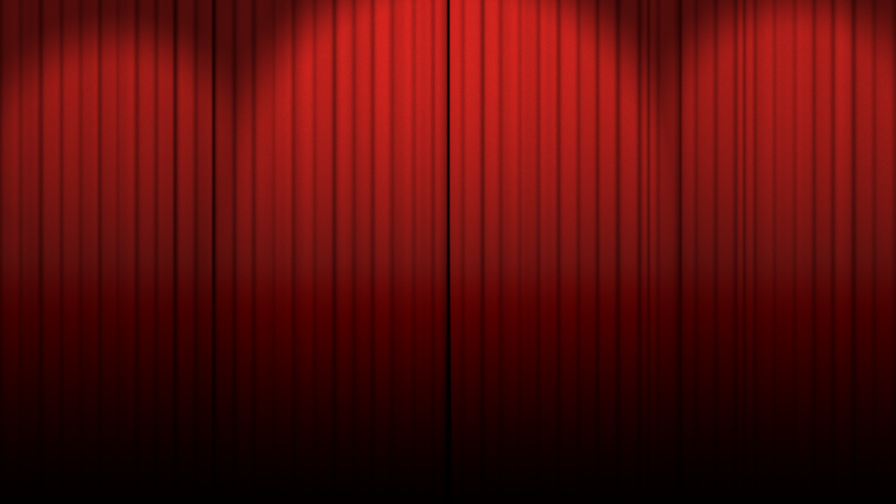
This background is drawn by a WebGL 2 fragment shader. Its source:

```glsl
#version 300 es
precision highp float;
// Draws a red pleated stage curtain lit by three soft spotlights, fading to black at the floor.

uniform vec2 u_resolution;
out vec4 fragColor;

// Lengths are in canvas heights; x is zero at the middle, y is zero at the floor.
const float FOLD_WIDTH = 0.0389;
const float FOLD_DEPTH = 0.34;
const float LEFT_PHASE = 0.167;
const float RIGHT_PHASE = 0.333;
const float SPOT_SOFTNESS = 0.07;
const float SPOT_FALLOFF = 0.16;
const float AMBIENT_TOP = 0.38;
const float AMBIENT_LOW = 0.76;
const float PEAK_RED = 0.81;
const float WARMTH = 0.17;
const float GRAIN = 0.05;
const float SEAM_X = 0.001;

// Spotlights: centre x, centre y, radius, brightness
const vec4 SPOTS[3] = vec4[3](
  vec4(-0.657, 0.653, 0.271, 0.80),
  vec4(0.009, 0.620, 0.440, 1.00),
  vec4(0.685, 0.727, 0.266, 0.87));

// Deep creases: x, strength
const vec2 CREASES[5] = vec2[5](
  vec2(-0.542, 0.35), vec2(-0.465, 0.65), vec2(0.398, 0.35),
  vec2(0.461, 0.45), vec2(0.588, 0.30));

float hash(vec2 p) {
  vec3 q = fract(vec3(p.xyx) * 0.1031);
  q += dot(q, q.yzx + 33.33);
  return fract((q.x + q.y) * q.z);
}

// Smooth noise along one axis
float noise(float x, float seed) {
  float i = floor(x);
  float f = fract(x);
  return mix(hash(vec2(i, seed)), hash(vec2(i + 1.0, seed)), f * f * (3.0 - 2.0 * f));
}

// Light from all spots; each is a round arch that runs down to the floor
float spotlight(vec2 p) {
  float ambient = mix(AMBIENT_LOW, AMBIENT_TOP, smoothstep(0.5, 0.85, p.y));
  float light = ambient;
  for (int i = 0; i < 3; i++) {
    vec4 spot = SPOTS[i];
    vec2 offset = p - spot.xy;
    float edge = length(vec2(offset.x, max(offset.y, 0.0))) - spot.z;
    float mask = 1.0 - smoothstep(-SPOT_SOFTNESS, SPOT_SOFTNESS, edge);
    float across = offset.x / spot.z;
    float gain = spot.w * (1.0 - SPOT_FALLOFF * min(across * across, 1.0));
    light = max(light, mix(ambient, gain, mask));
  }
  return light;
}

// Repeated pleats with a dark groove at each boundary
float pleats(float x) {
  float side = x - SEAM_X;
  float u = side / FOLD_WIDTH + (side < 0.0 ? -LEFT_PHASE : RIGHT_PHASE);
  u += 0.22 * (noise(u * 0.6, 4.0) - 0.5);
  float groove = abs(fract(u + 0.5) - 0.5);
  float depth = FOLD_DEPTH * mix(0.45, 1.1, hash(vec2(floor(u + 0.5), 17.0)));
  float shade = 1.0 - depth * exp(-groove * groove * 55.0);
  shade *= 0.97 + 0.06 * fract(u);
  return shade * (0.94 + 0.12 * noise(u * 2.7, 9.0));
}

// Narrow deep creases and the opening, which widens towards the floor
float openings(vec2 p, float pixel) {
  float shade = 1.0;
  for (int i = 0; i < 5; i++) {
    float d = (p.x - CREASES[i].x) / max(0.0035, pixel);
    shade *= 1.0 - CREASES[i].y * exp(-d * d);
  }
  float halfWidth = mix(0.006, 0.0025, smoothstep(0.0, 0.6, p.y));
  float gap = abs(p.x - SEAM_X) - halfWidth;
  float soft = max(0.0025, pixel);
  float leftShadow = p.x < SEAM_X ? 0.35 * exp(-max(gap, 0.0) / 0.008) : 0.0;
  return shade * (1.0 - leftShadow) * mix(0.08, 1.0, smoothstep(-soft, soft, gap));
}

void main() {
  vec2 p = gl_FragCoord.xy / u_resolution.y;
  p.x -= 0.5 * u_resolution.x / u_resolution.y;

  // Fade to the floor, lit by the spots
  float red = PEAK_RED * smoothstep(-0.08, 0.95, p.y) * spotlight(p);

  // Cloth relief and fine weave
  red *= pleats(p.x) * openings(p, 1.0 / u_resolution.y);
  red *= 1.0 + GRAIN * (hash(floor(p * 432.0) + 500.0) - 0.5);

  // Lit cloth is warmer; shadowed cloth is pure red
  float warm = WARMTH * smoothstep(0.36, 0.5, p.y) * smoothstep(0.05, 0.55, red + 0.15);
  fragColor = vec4(red * vec3(1.0, warm, warm * 0.85), 1.0);
}
```
